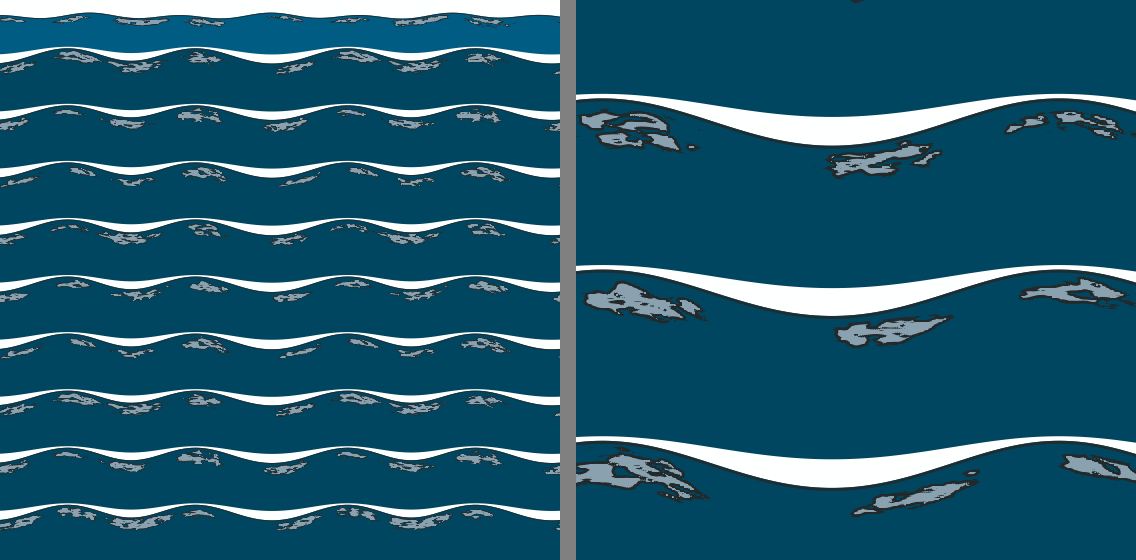
Left: the whole. Right: its middle third, enlarged.
Reproduce this pattern procedurally as a Shadertoy shader.

```glsl
const vec3 DEEP  = vec3(0.000, 0.275, 0.375);
const vec3 LIGHT = vec3(0.000, 0.360, 0.510);
const vec3 FOAM  = vec3(0.995, 1.000, 1.000);
const vec3 GLINT = vec3(0.540, 0.630, 0.690);
const vec3 INK   = vec3(0.130, 0.160, 0.170);

const float TAU         = 6.2831853;
const float REPEAT      = 0.5;     // width of one double wave
const float PITCH       = 0.1019;  // spacing of the rows
const float FIRST_CREST = 0.0835;  // distance of first row from the top
const float SWELL       = 0.0125;  // drop of the foam's upper edge
const float FOAM_MIN    = 0.0027;
const float FOAM_GROW   = 0.0122;
const float LINE_HALF   = 0.0009;
const float FIELD_FLOOR = -0.6;
const int ROW_KIND[9] = int[9](0, 1, 2, 3, 4, 2, 0, 1, 5);
const vec2 GLINT_POS[4] = vec2[4](vec2(0.025, 0.013), vec2(0.137, 0.013),
                                  vec2(0.237, 0.013), vec2(0.358, 0.017));
const vec2 GLINT_SIZE[4] = vec2[4](vec2(0.041, 0.0088), vec2(0.036, 0.0085),
                                   vec2(0.055, 0.0100), vec2(0.039, 0.0110));

float hash(vec2 p) {
    vec3 q = fract(vec3(p.xyx) * 0.1031);
    q += dot(q, q.yzx + 33.33);
    return fract((q.x + q.y) * q.z);
}

float cornerSlope(vec2 cell, vec2 offset) {
    float angle = TAU * hash(cell);
    return dot(vec2(cos(angle), sin(angle)), offset);
}

float gradientNoise(vec2 p) {
    vec2 i = floor(p), f = p - i;
    vec2 s = f * f * f * (f * (f * 6.0 - 15.0) + 10.0);
    vec2 e = vec2(1.0, 0.0);
    return mix(mix(cornerSlope(i, f), cornerSlope(i + e, f - e), s.x),
               mix(cornerSlope(i + e.yx, f - e.yx), cornerSlope(i + 1.0, f - 1.0), s.x), s.y);
}

// 0 on crests, about 1 in troughs; the two crests are unevenly spaced
float swell(float x) {
    float u = x / REPEAT - 0.22;
    float bent = u - 0.022 * cos(TAU * u);
    return (0.5 - 0.5 * cos(2.0 * TAU * bent)) * (1.0 + 0.1 * cos(TAU * u + 1.4));
}

float topEdge(float x) {
    float u = TAU * (x - 0.16);
    return 0.0285 - 0.0038 * cos(6.2 * u) - 0.0022 * cos(3.0 * u);
}

// Positive inside the ragged reflections that hang below a wave
float glintField(float x, float depth, float kind, float heightScale) {
    float field = FIELD_FLOOR;
    for (int i = 0; i < 4; i++) {
        vec2 id = vec2(kind * 5.0 + 3.0, float(i) * 7.0 + 2.0);
        float vary = hash(id), rough = hash(id + 31.0);
        float copy = round((x - GLINT_POS[i].x) / REPEAT);
        vec2 p = vec2(x - GLINT_POS[i].x - copy * REPEAT, depth - GLINT_POS[i].y * heightScale);
        p.x += 0.03 * (hash(id + 57.0) - 0.5);
        vec2 size = GLINT_SIZE[i] * mix(0.7, 1.1, vary) * vec2(1.0, heightScale);

        vec2 seed = id * 11.0 + copy * 0.2;
        vec2 q = vec2(p.x, p.y - 0.06 * p.x);
        float ragged = gradientNoise(q * vec2(46.0, 125.0) + seed)
                     + 0.5 * gradientNoise(q * vec2(95.0, 280.0) + seed + 19.0);
        float body = 0.85 - 0.4 * rough - dot(p / size, p / size)
                   + mix(0.9, 2.1, rough) * ragged;
        float holes = 0.24 - gradientNoise(q * vec2(70.0, 240.0) + seed + 43.0);
        field = max(field, min(body, 2.5 * holes));
    }
    return max(min(field, (depth - 0.003) / 0.004), FIELD_FLOOR);
}

void mainImage(out vec4 fragColor, in vec2 fragCoord) {
    float pixel = 1.0 / iResolution.y;
    float x = fragCoord.x * pixel;
    float down = 1.0 - fragCoord.y * pixel;

    // Rows of waves, numbered from the top; row -1 is the lighter far water
    float drop = swell(x);
    float t = down - FIRST_CREST - SWELL * drop;
    float row = clamp(floor(t / PITCH + 0.2), -1.0, 8.0);
    bool far = row < 0.0;
    float below = t - row * PITCH;
    float thickness = FOAM_MIN + FOAM_GROW * drop * mix(0.9, 1.1, hash(vec2(row, 4.0)));
    float depth = far ? down - topEdge(x) : below - thickness;
    float kind = far ? 9.0 : float(ROW_KIND[int(max(row, 0.0))]);

    vec3 color = mix(LIGHT, DEEP, smoothstep(0.0, pixel, t));

    // Reflections with an inked outline
    float field = glintField(x, depth, kind, far ? 0.65 : 1.0);
    float steepness = length(vec2(dFdx(field), dFdy(field))) * iResolution.y;
    float inside = field / max(steepness, 0.001);
    color = mix(color, GLINT, clamp(inside / pixel + 0.5, 0.0, 1.0));
    color = mix(color, INK, clamp((LINE_HALF - abs(inside)) / pixel + 0.5, 0.0, 1.0));

    // Foam, inked along its lower edge only
    float band = far ? -depth : min(below, -depth);
    color = mix(color, FOAM, clamp(band / pixel + 0.5, 0.0, 1.0));
    float edgeLine = LINE_HALF - abs(depth - LINE_HALF);
    color = mix(color, INK, 0.85 * clamp(edgeLine / pixel + 0.5, 0.0, 1.0));

    fragColor = vec4(color, 1.0);
}
```
